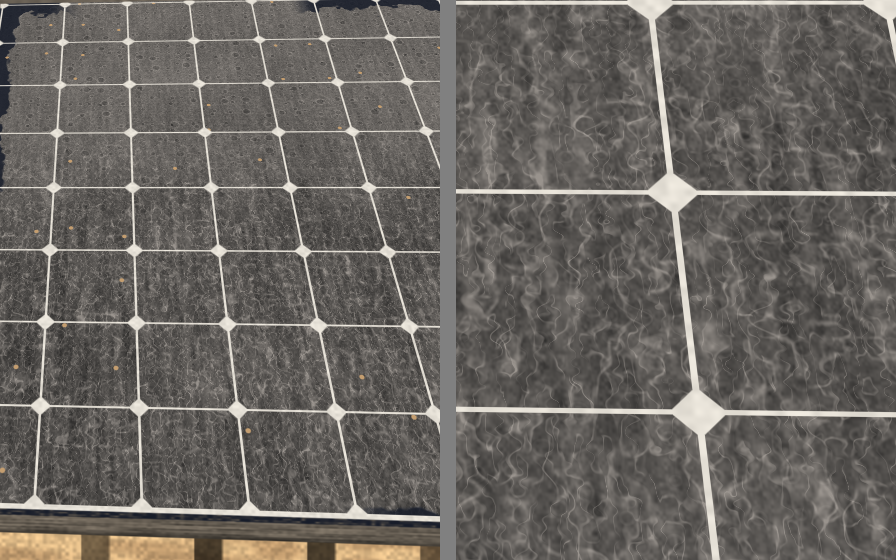
Left: the whole. Right: its middle third, enlarged.
Write a Shadertoy shader that draws this texture.

```glsl
// Dusty solar panel in perspective: cut-corner cells, pale grid, metal sill, clay roof.

// Colours
const vec3 DUST_DARK  = vec3(0.30, 0.29, 0.28);
const vec3 DUST_LIGHT = vec3(0.53, 0.51, 0.49);
const vec3 GRID_WHITE = vec3(0.91, 0.89, 0.85);
const vec3 CLAY       = vec3(0.77, 0.62, 0.44);
const vec3 CLAY_LIT   = vec3(0.91, 0.76, 0.55);
const vec3 CLEAN_GLASS = vec3(0.09, 0.11, 0.16);
const vec3 METAL      = vec3(0.37, 0.34, 0.30);

// Perspective, in canvas heights with y running down
const vec2  VANISH = vec2(0.191, -1.219);
const float COLUMN_SPREAD = 0.0905;
const float COLUMN_SHIFT = 0.675;
const float ROW_START = 0.4703;
const float ROW_STEP = 0.0433;
const float ROWS = 8.0;
const float SILL_Y = 0.908;

// Grid, in cells
const vec2  LINE_HALF = vec2(0.013, 0.011);
const float DIAMOND_HALF = 0.108;

// Roof joints, in canvas heights
const float TILE_WIDTH = 0.2018;
const float TILE_START = 0.143;

float hash(vec2 p) {
    return fract(sin(dot(p, vec2(127.1, 311.7))) * 43758.5453);
}

float noise(vec2 p) {
    vec2 i = floor(p), f = fract(p);
    f = f * f * (3.0 - 2.0 * f);
    return mix(mix(hash(i), hash(i + vec2(1, 0)), f.x),
               mix(hash(i + vec2(0, 1)), hash(i + vec2(1, 1)), f.x), f.y);
}

// Distance to one jittered point per square; y holds a random value for it
vec2 scatter(vec2 p) {
    vec2 id = floor(p);
    vec2 centre = 0.3 + 0.4 * vec2(hash(id + 3.1), hash(id + 8.7));
    return vec2(length(fract(p) - centre), hash(id + 15.3));
}

float below(float edge, float soft, float x) {
    return 1.0 - smoothstep(edge - soft, edge + soft, x);
}

// Thin wandering ridges left by dried runoff
float ridges(vec2 grid) {
    float sum = 0.0;
    vec2 scale = vec2(13.0, 4.5);
    for (int i = 0; i < 3; i++) {
        vec2 q = grid * scale + float(i) * 17.3;
        q.x += 1.6 * noise(grid * scale.yy * 2.4 + 5.0);
        float line = 1.0 - smoothstep(0.0, 0.12, abs(noise(q) - 0.5));
        sum += line * noise(q * 1.9 + 40.0);
        scale *= 1.6;
    }
    return sum;
}

vec3 dustyGlass(vec2 grid) {
    float runoff = 1.0 - smoothstep(2.5, 6.0, grid.y);
    float grain = noise(grid * vec2(48, 36)) + noise(grid * vec2(85, 60)) - 1.0;
    float streak = noise(grid * vec2(22, 2.5)) - 0.5;
    float patches = noise(grid * 1.3) - 0.5;
    float tone = mix(0.48, 0.06, runoff) + 0.25 * patches;
    tone += 0.32 * grain + mix(0.25, 0.5, runoff) * streak;
    tone += mix(0.2, 0.75, runoff) * ridges(grid);
    tone += 0.14 * (hash(floor(grid)) - 0.5);

    // Dried raindrop rings, strongest on the far rows
    for (int i = 0; i < 2; i++) {
        vec2 drop = scatter(grid * (4.0 + 3.0 * float(i)) + float(i) * 9.4);
        float radius = mix(0.1, 0.24, fract(drop.y * 7.0));
        float ring = below(0.04, 0.03, abs(drop.x - radius));
        float core = below(radius, 0.04, drop.x);
        tone += step(0.5, drop.y) * (0.35 * ring - 0.3 * core) * mix(1.0, 0.4, runoff);
    }
    vec3 colour = mix(DUST_DARK, DUST_LIGHT, clamp(tone, -0.7, 1.3));

    // Rain-washed glass along the left, far and near right borders
    float ragged = noise(grid * vec2(5, 4)) + 0.4 * noise(grid * 17.0);
    float washed = below(0.12 + 0.2 * ragged, 0.02, grid.x + 1.0) * smoothstep(3.5, 3.9, grid.y);
    float farRight = smoothstep(3.6, 4.0, grid.x) + below(0.0, 0.3, grid.x);
    washed = max(washed, below(0.4 * ragged, 0.03, ROWS - grid.y) * min(farRight, 1.0));
    washed = max(washed, below(0.09 * ragged, 0.02, grid.y) * smoothstep(2.8, 3.4, grid.x));
    colour = mix(colour, CLEAN_GLASS, 0.85 * washed);

    // Sparse tan grit
    vec2 grit = scatter(grid * 1.7 + 2.0);
    return mix(colour, CLAY, step(0.72, grit.y) * below(0.045, 0.015, grit.x));
}

vec3 roof(vec2 p) {
    float t = (p.x - TILE_START) / TILE_WIDTH;
    float f = fract(t);
    float joint = smoothstep(0.0, 0.02, f) * below(0.26, 0.02, f);
    float lit = smoothstep(0.25, 0.75, noise(p * vec2(14, 40)));
    vec3 clay = mix(CLAY, CLAY_LIT, lit) * (0.85 + 0.25 * noise(p * 150.0));
    return clay * (1.0 - joint * mix(0.35, 0.75, hash(vec2(floor(t), 4.0))));
}

void mainImage(out vec4 fragColor, in vec2 fragCoord) {
    float pixel = 1.0 / iResolution.y;
    vec2 p = vec2(fragCoord.x, iResolution.y - fragCoord.y) * pixel;
    p.y -= (p.x - 0.241) * (0.0527 * p.y - 0.018); // rows fan out slightly

    // Canvas to cell coordinates
    float depth = p.y - VANISH.y;
    vec2 grid = vec2((p.x - VANISH.x) / (depth * COLUMN_SPREAD) + COLUMN_SHIFT,
                     (1.0 / depth - ROW_START) / ROW_STEP);
    vec2 soft = 0.7 * pixel / vec2(depth * COLUMN_SPREAD, depth * depth * ROW_STEP);

    // Cells, lines and corner diamonds
    vec2 g = abs(grid - round(grid));
    float lines = max(below(LINE_HALF.x, soft.x, g.x), below(LINE_HALF.y, soft.y, g.y));
    float diamond = below(DIAMOND_HALF, soft.x + soft.y, g.x + g.y);
    vec3 white = GRID_WHITE * (0.94 + 0.1 * noise(grid * 30.0));
    vec3 colour = mix(dustyGlass(grid), white, max(lines, diamond));

    // Far and left frame
    float outside = max(grid.y - ROWS, -1.0 - grid.x);
    vec3 frame = METAL * (1.0 + 0.3 * noise(p * 90.0));
    colour = mix(colour, frame, smoothstep(0.025, 0.025 + 2.0 * soft.y, outside));

    // Near border, gasket, sill and roof
    float sill = p.y - SILL_Y;
    float mud = noise(p * vec2(120, 260));
    vec3 metal = METAL * (0.7 + 0.5 * noise(p * vec2(12, 320)) + 0.25 * mud);
    colour = mix(colour, white, smoothstep(-pixel, pixel, sill));
    colour = mix(colour, mix(CLEAN_GLASS, METAL, 0.8 * mud * mud), smoothstep(-pixel, pixel, sill - 0.007));
    colour = mix(colour, metal, smoothstep(-pixel, pixel, sill - 0.018));
    colour *= 1.0 - 0.4 * smoothstep(0.038, 0.05, sill);
    colour = mix(colour, roof(p), smoothstep(-pixel, pixel, sill - 0.05));

    fragColor = vec4(colour, 1.0);
}
```
